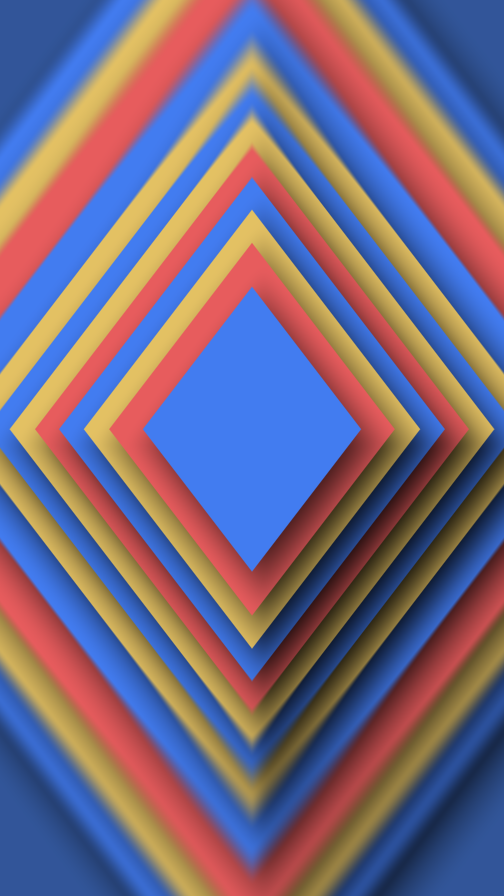
Reproduce this background procedurally as a WebGL 2 fragment shader.

```glsl
#version 300 es
precision highp float;
// Stacked paper diamonds in blue, yellow and red, painted from the outermost
// layer inward. Each casts a soft shadow to the lower right on all layers below,
// and a radial lens blur softens the edges away from the centre.
uniform vec2 u_resolution;
out vec4 fragColor;

const float SLOPE = 1.305; // height to width ratio of every diamond

// Signed distance to a diamond of the given half height, its corners softened.
float diamond(vec2 p, float halfHeight, float soften) {
    float ax = length(vec2(p.x, soften));
    float ay = length(vec2(p.y, soften));
    return (ay + SLOPE * ax - halfHeight) / length(vec2(1.0, SLOPE));
}

// Coverage of a shape whose edge is spread over twice the given width.
float cover(float dist, float width) {
    return 1.0 - smoothstep(-width, width, dist);
}

// Colours repeat in threes; the cycle restarts after the five outer layers.
vec3 layerColor(int layer) {
    int tone = (layer < 5 ? layer : layer - 5) % 3;
    if (tone == 0) return vec3(0.26, 0.485, 0.94);
    if (tone == 1) return vec3(0.89, 0.755, 0.39);
    return vec3(0.905, 0.36, 0.365);
}

void main() {
    // Height units, measured from the shared centre of the diamonds.
    vec2 p = (gl_FragCoord.xy - vec2(0.5, 0.521) * u_resolution) / u_resolution.y;

    float blur = 0.013 * smoothstep(0.26, 0.43, length(p));
    float edge = blur + 0.75 / u_resolution.y;

    float halfHeights[12] = float[](0.687, 0.628, 0.567, 0.491, 0.429, 0.388,
                                    0.353, 0.316, 0.281, 0.245, 0.208, 0.159);

    // Backdrop, then each layer over its own shadow.
    vec3 color = vec3(0.195, 0.335, 0.6);
    for (int i = 0; i < 12; i++) {
        float h = halfHeights[i];
        float shadow = cover(diamond(p - vec2(0.013, -0.018), h, 0.012), 0.036 + blur);
        color *= 1.0 - 0.75 * shadow;
        color = mix(color, layerColor(i), cover(diamond(p, h, 0.25 * blur), edge));
    }
    fragColor = vec4(color, 1.0);
}
```
